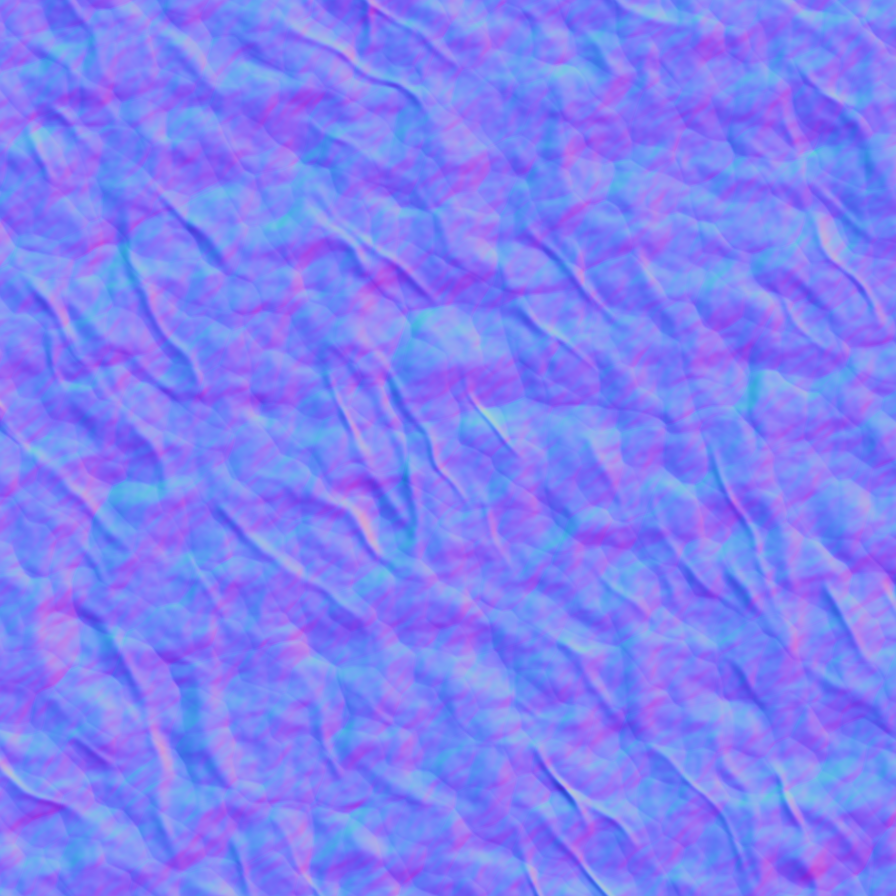
A WebGL 1 fragment shader for this texture map:

```glsl
precision highp float;
// Tangent-space normal map of rough, crumpled stone.
// A height field of cellular bumps, soft swells, steep creases and slanted
// grain is differentiated, and its unit normal is stored as colour.
uniform vec2 u_resolution;

vec2 hash2(vec2 p) {
  p = vec2(dot(p, vec2(127.1, 311.7)), dot(p, vec2(269.5, 183.3)));
  return fract(sin(p) * 43758.55);
}

// Dot product of a random unit direction with the offset from a lattice corner
float corner(vec2 cell, vec2 offset) {
  float angle = 6.2832 * hash2(cell).x;
  return dot(vec2(cos(angle), sin(angle)), offset);
}

float gradientNoise(vec2 p) {
  vec2 i = floor(p), f = fract(p), e = vec2(1.0, 0.0);
  vec2 w = f * f * f * (f * (f * 6.0 - 15.0) + 10.0);
  return mix(mix(corner(i, f), corner(i + e.xy, f - e.xy), w.x),
             mix(corner(i + e.yx, f - e.yx), corner(i + e.xx, f - e.xx), w.x), w.y);
}

// Rounded domes around scattered points, meeting in sharp valleys
float domes(vec2 p) {
  vec2 i = floor(p), f = fract(p);
  float nearest = 4.0;
  for (int y = -1; y <= 1; y++) {
    for (int x = -1; x <= 1; x++) {
      vec2 cell = vec2(float(x), float(y));
      vec2 d = cell + hash2(i + cell) - f;
      nearest = min(nearest, dot(d, d));
    }
  }
  return -nearest;
}

// Thin raised folds along the zero lines of a stretched noise
float creases(vec2 p, vec2 across, vec2 scale) {
  vec2 s = vec2(dot(p, across), dot(p, vec2(-across.y, across.x)));
  float line = gradientNoise(s * scale);
  float presence = smoothstep(-0.15, 0.3, gradientNoise(s * 6.0 + 90.0));
  return presence * exp(-line * line / 0.007);
}

float height(vec2 p) {
  // Bend the domain gently so that cell borders become irregular
  vec2 q = p + 0.010 * vec2(gradientNoise(p * 17.0), gradientNoise(p * 17.0 + 37.0));
  q += 0.0015 * sin(q.yx * vec2(83.0, 71.0) + 2.0 * sin(q * 33.0));

  // Bumps in two sizes
  float h = 0.0085 * domes(q * 11.0);
  h += 0.0036 * domes(mat2(0.8, 0.6, -0.6, 0.8) * q * 25.0 + 17.3);

  // Soft swells from broad to small
  h += 0.0080 * gradientNoise(p * vec2(4.5, 7.0) + 43.0);
  h += 0.0108 * gradientNoise(q * vec2(13.5, 16.0) + 5.0);
  h += 0.0034 * gradientNoise(q * vec2(29.0, 35.0) + 71.0);

  // Creases, mostly falling steeply to the right
  h += 0.0034 * creases(q, vec2(0.93, 0.37), vec2(10.0, 3.5));
  h += 0.0026 * creases(q + 3.7, vec2(0.75, 0.66), vec2(13.0, 4.5));

  // Crumbly grain drawn out towards the upper right
  vec2 g = mix(p, q, 0.4);
  g = vec2(dot(g, vec2(0.77, 0.64)), dot(g, vec2(-0.64, 0.77)));
  h += 0.0014 * gradientNoise(g * vec2(50.0, 82.0));
  h += 0.0005 * gradientNoise(g * vec2(88.0, 140.0) + 23.0);
  return h;
}

void main() {
  vec2 uv = gl_FragCoord.xy / u_resolution.y;
  vec2 e = vec2(0.0019, 0.0);
  // Central differences; their width also softens the sharp valleys
  vec2 slope = vec2(height(uv + e.xy) - height(uv - e.xy),
                    height(uv + e.yx) - height(uv - e.yx)) / (2.0 * e.x);
  vec3 normal = normalize(vec3(-slope, 1.0));
  gl_FragColor = vec4(0.5 + normal * vec3(0.5, 0.5, 0.48), 1.0);
}
```
